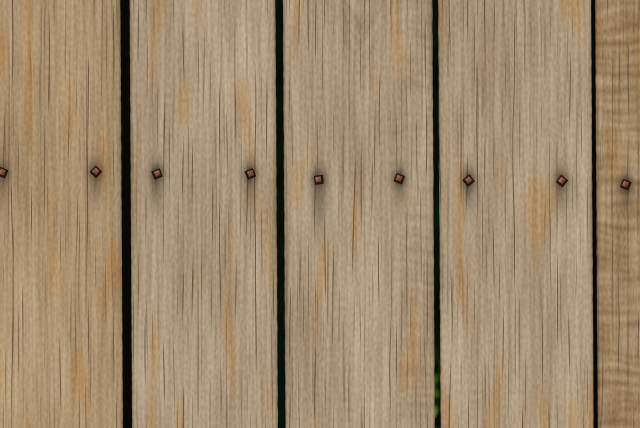
This texture is drawn by a Shadertoy shader. Its source:

```glsl
// Weathered vertical deck boards with dark gaps, fine cracks and a row of rusty square nails.

float hash(vec2 cell) {
    uvec2 q = uvec2(ivec2(cell)) * uvec2(1597334673u, 3812015801u);
    uint n = (q.x ^ q.y) * 1597334673u;
    n = (n ^ (n >> 15)) * 2246822519u;
    return float((n ^ (n >> 13)) >> 8) / 16777216.0;
}

float gradientDot(vec2 cell, vec2 offset) {
    float angle = 6.2832 * hash(cell);
    return dot(vec2(cos(angle), sin(angle)), offset);
}

float gradientNoise(vec2 p) {
    vec2 i = floor(p), f = p - i;
    vec2 u = f * f * f * (f * (f * 6.0 - 15.0) + 10.0);
    vec2 e = vec2(1, 0);
    return mix(mix(gradientDot(i, f), gradientDot(i + e, f - e), u.x),
               mix(gradientDot(i + e.yx, f - e.yx), gradientDot(i + e.xx, f - e.xx), u.x), u.y);
}

// Broken vertical hairlines, one wandering line per column
float cracks(vec2 p, float count, float pixel) {
    float column = floor(p.x * count);
    float centre = 0.3 + 0.4 * hash(vec2(column, count))
                 + 0.3 * gradientNoise(vec2(column * 7.31, p.y * 4.0));
    float strength = smoothstep(-0.05, 0.35, gradientNoise(vec2(column * 3.73, p.y * 5.0)));
    float d = abs(fract(p.x * count) - centre) / count;
    return strength * clamp((0.0004 + 0.0007 * strength - d) / pixel + 0.5, 0.0, 1.0);
}

float box(vec2 p, float halfSize) {
    vec2 d = abs(p) - halfSize;
    return length(max(d, 0.0)) + min(max(d.x, d.y), 0.0);
}

void mainImage(out vec4 fragColor, in vec2 fragCoord) {
    float pixel = 1.0 / iResolution.y;
    vec2 p = fragCoord * pixel;

    // Find the board and the nearest gap; gaps narrow to the right
    float board = 0.0, gap = 1.0, gapIndex = 0.0;
    for (int i = 0; i < 4; i++) {
        float k = float(i);
        float dx = p.x - (0.295 + 0.358 * k + 0.0022 * k * k + 0.006 * (0.5 - p.y));
        float edge = abs(dx) - 0.0105 + 0.002 * k
                   + 0.0012 * gradientNoise(vec2(k * 9.3 + sign(dx) * 2.0, p.y * 45.0));
        board += step(0.0, dx);
        if (edge < gap) { gap = edge; gapIndex = k; }
    }
    vec2 g = p + board * vec2(3.71, 5.37);

    // Fibres, blotches and speckle
    float fibre = gradientNoise(g * vec2(150.0, 5.0)) + 0.7 * gradientNoise(g * vec2(70.0, 2.5));
    float blotch = gradientNoise(g * vec2(9.0, 2.5)) + 0.5 * gradientNoise(g * vec2(26.0, 7.0));
    float speckle = gradientNoise(g * vec2(170.0, 85.0));
    float tone = 0.62 + 0.38 * fibre + 0.32 * blotch + 0.32 * speckle;

    // Saw ripples on the last board and along the right of the middle one
    float middle = float(board == 2.0), last = float(board == 4.0);
    float ripple = gradientNoise(vec2(p.x * 9.0, p.y * 60.0 + 2.0 * gradientNoise(p * 8.0)));
    float rough = last + 0.5 * middle * smoothstep(0.86, 1.0, p.x);
    tone += rough * 0.6 * ripple - 0.28 * last;

    // V-shaped growth figure at the top of the middle board
    float rise = p.y - 0.74 - 1.8 * abs(p.x - 0.84);
    tone -= middle * smoothstep(0.0, 0.18, rise)
          * (0.25 + 0.5 * gradientNoise(vec2(rise * 28.0, p.x * 30.0)));

    vec3 wood = mix(vec3(0.56, 0.47, 0.36), vec3(0.74, 0.67, 0.57), clamp(tone, -0.4, 1.2));
    wood *= mix(vec3(1), vec3(0.99, 0.955, 0.89), float(board == 0.0) + last);
    float warmth = smoothstep(0.15, 0.5, gradientNoise(g * vec2(22.0, 4.0) + 7.0));
    wood *= mix(vec3(1), vec3(1.02, 0.94, 0.82), warmth);

    // Cracks at two scales
    float crack = max(0.7 * cracks(g, 47.0, pixel), 0.45 * cracks(g + 1.3, 83.0, pixel));
    wood = mix(wood, vec3(0.27, 0.21, 0.15), crack);

    // Worn brown board edges
    wood *= 1.0 - vec3(0.32, 0.38, 0.43) * exp(-max(gap, 0.0) / 0.004);

    // Two nails per board, each with a damp stain running down the grain
    for (int i = 0; i < 9; i++) {
        float k = float(i), b = floor(k / 2.0), side = mod(k, 2.0) * 2.0 - 1.0;
        float h = hash(vec2(k, 31.0));
        float spread = b == 2.0 ? 0.094 : 0.109;
        vec2 nail = vec2(0.115 + 0.36 * b + 0.001 * b * b + side * spread,
                         0.597 - 0.007 * b + 0.008 * (h - 0.5));
        vec2 q = p - nail;
        float reach = q.y > 0.0 ? 0.035 : 0.04 + 0.03 * h + 0.06 * float(i == 4);
        float stain = exp(-pow(q.x / 0.016, 2.0) - pow(q.y / reach, 2.0));
        stain *= (0.35 + 0.15 * h + 0.2 * float(i == 4)) * (1.0 + 0.7 * fibre);
        stain += 0.35 * exp(-dot(q, q) / 0.0003);
        wood = mix(wood, vec3(0.2, 0.17, 0.13), clamp(stain, 0.0, 0.85));

        float turn = 1.6 * h - 0.3;
        vec2 r = mat2(cos(turn), sin(turn), -sin(turn), cos(turn)) * q;
        float rim = box(r, 0.0085) - 0.002;
        float head = box(r - vec2(-0.001, 0.001), 0.0065);
        vec3 rust = mix(vec3(0.33, 0.18, 0.12), vec3(0.62, 0.42, 0.33),
                        clamp(0.5 + 45.0 * (q.y - q.x) + 0.5 * speckle, 0.0, 1.0));
        wood = mix(wood, vec3(0.13, 0.08, 0.06), clamp(0.5 - rim / pixel, 0.0, 1.0));
        wood = mix(wood, rust, clamp(0.5 - head / pixel, 0.0, 1.0));
    }

    // Shade in the gaps, with foliage showing low in the third
    float foliage = float(gapIndex == 2.0) * smoothstep(0.25, 0.0, p.y)
                  * smoothstep(-0.15, 0.35, gradientNoise(p * vec2(40.0, 28.0)));
    vec3 shade = mix(vec3(0.03, 0.03, 0.02), vec3(0.02, 0.09, 0.04),
                     float(gapIndex == 1.0 || gapIndex == 2.0) * (0.5 + gradientNoise(p * 9.0)));
    shade = mix(shade, vec3(0.3, 0.5, 0.08), foliage);
    fragColor = vec4(mix(shade, wood, clamp(0.5 + gap / pixel, 0.0, 1.0)), 1.0);
}
```
